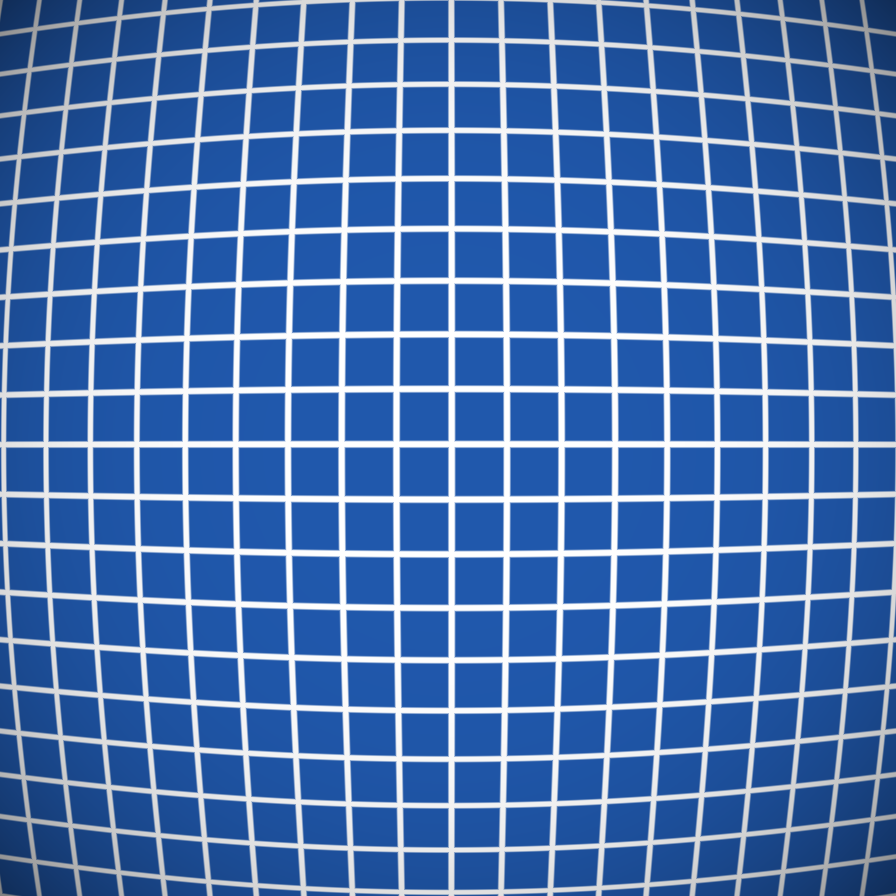
Write a Shadertoy shader that draws this pattern.

```glsl
// Draws a bulging white grid on blue with darkened corners.

const vec3  CELL_BLUE  = vec3(0.125, 0.345, 0.675);
const vec3  LINE_WHITE = vec3(1.0);
const float CELL_SIZE  = 0.0618;  // cell width at the centre, in canvas units
const float GRID_SHIFT = 0.068;   // grid offset to the upper right, in cells
const float BULGE      = 0.46;    // strength of the barrel distortion
const float HALF_LINE  = 0.060;   // half the line width, in cells
const float SOFTNESS   = 0.012;   // extra edge blur, in cells
const float VIGNETTE   = 2.0;     // corner darkening

// Radial barrel warp: outer cells shrink and lines bow outward.
vec2 bulge(vec2 p) {
    return p * (1.0 + BULGE * dot(p, p));
}

// Coverage of the grid lines, smoothed by the local pixel footprint.
float gridLines(vec2 cell) {
    vec2 dist = abs(fract(cell + 0.5) - 0.5);
    vec2 blur = 0.6 * fwidth(cell) + SOFTNESS;
    vec2 lines = 1.0 - smoothstep(HALF_LINE - blur, HALF_LINE + blur, dist);
    return max(lines.x, lines.y);
}

// Light falls off with the fourth power of the radius.
float vignette(vec2 p) {
    float r2 = dot(p, p);
    return max(1.0 - VIGNETTE * r2 * r2, 0.0);
}

void mainImage(out vec4 fragColor, in vec2 fragCoord) {
    // Centred coordinates, half a canvas to each side
    vec2 p = (fragCoord - 0.5 * iResolution.xy) / min(iResolution.x, iResolution.y);

    // Grid on the bulged surface
    vec2 cell = bulge(p) / CELL_SIZE - GRID_SHIFT;
    vec3 color = mix(CELL_BLUE, LINE_WHITE, gridLines(cell));

    fragColor = vec4(color * vignette(p), 1.0);
}
```
